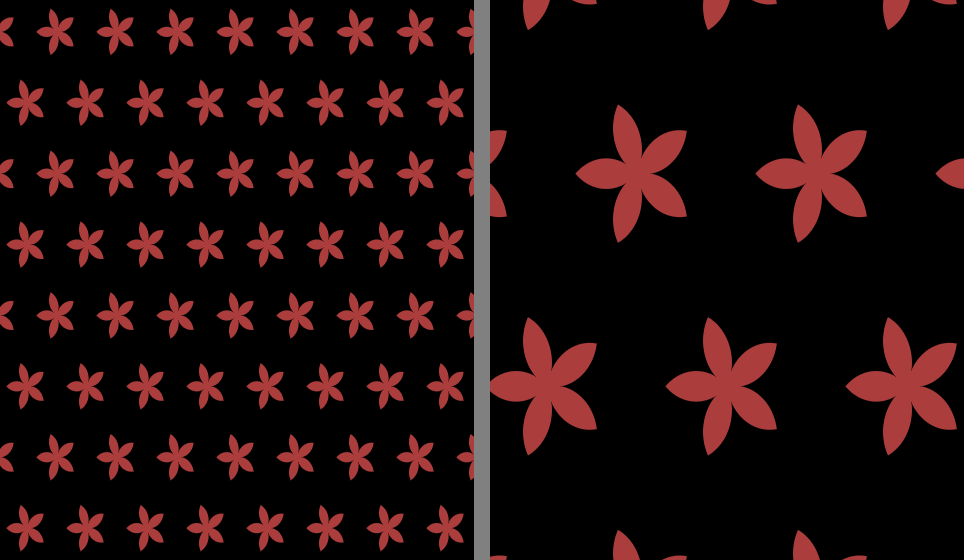
Left, the full canvas; right, a detail of the centre.
This pattern is drawn by a WebGL 1 fragment shader. Its source:

```glsl
precision highp float;
// Flat red five-petal flowers on black, set in staggered rows.
// The canvas is cut into brick-offset cells; each flower is a pointed lens
// folded five times around the cell centre and joined by a small hub.

uniform vec2 u_resolution;

const float PI = 3.14159;

// Lens lying on the x axis from the origin to x = len; expects p.y >= 0.
float petalDistance(vec2 p, float len, float halfWidth) {
    float halfLen = 0.5 * len;
    float arcRadius = (halfLen * halfLen + halfWidth * halfWidth) / (2.0 * halfWidth);
    return length(p - vec2(halfLen, halfWidth - arcRadius)) - arcRadius;
}

float flowerDistance(vec2 p) {
    // Fold the plane into one wedge, with the first petal pointing left.
    float sector = 2.0 * PI / 5.0;
    float angle = mod(atan(p.y, -p.x) + 0.5 * sector, sector) - 0.5 * sector;
    vec2 folded = length(p) * vec2(cos(angle), abs(sin(angle)));
    float hub = length(p) - 0.075;
    return min(petalDistance(folded, 0.342, 0.072), hub);
}

void main() {
    // Cells stretch with the canvas and are counted from its centre.
    float repeats = 7.9;
    vec2 grid = (gl_FragCoord.xy / u_resolution - 0.5) * repeats;
    grid.x += 0.5 * mod(floor(grid.y), 2.0);
    vec2 cell = fract(grid) - 0.5;

    // One-pixel soft edge, measured in cell units.
    float pixel = 2.0 * repeats / (u_resolution.x + u_resolution.y);
    float coverage = clamp(0.5 - flowerDistance(cell) / pixel, 0.0, 1.0);

    gl_FragColor = vec4(vec3(0.67, 0.24, 0.24) * coverage, 1.0);
}
```
